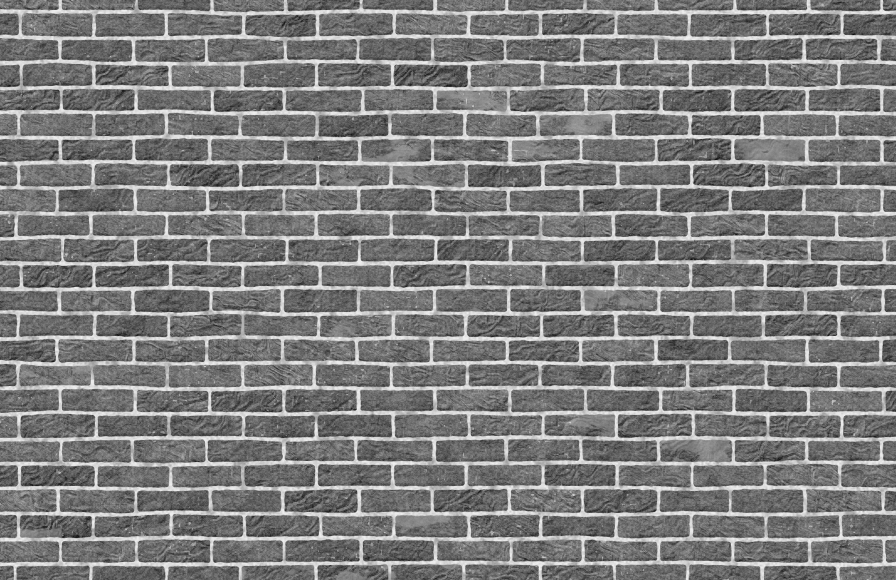
Reproduce this texture procedurally as a Shadertoy shader.

```glsl
#define BRICKS_ACROSS 12.0
#define COURSES 23.15
#define COURSE_SHIFT 0.35
#define BRICK_ASPECT 2.96
#define BED_HALF 0.075
#define JOINT_HALF 0.062
#define CORNER 0.10
#define WOBBLE 0.10
#define CHIPPED_SHARE 0.09
#define BRICK_DARK vec3(0.35)
#define BRICK_LIGHT vec3(0.50)
#define MORTAR vec3(0.87)

float hash(vec2 p) {
    return fract(sin(dot(p, vec2(127.1, 311.7))) * 43758.545);
}

float noise(vec2 p) {
    vec2 i = floor(p), f = fract(p);
    f = f * f * (3.0 - 2.0 * f);
    return mix(mix(hash(i), hash(i + vec2(1, 0)), f.x),
               mix(hash(i + vec2(0, 1)), hash(i + vec2(1, 1)), f.x), f.y);
}

float fbm(vec2 p) {
    float sum = 0.0, amp = 0.53;
    for (int i = 0; i < 4; i++) {
        sum += amp * noise(p);
        p = mat2(1.6, 1.2, -1.2, 1.6) * p + 7.3;
        amp *= 0.5;
    }
    return sum;
}

// Folded clay surface: warped noise stretched along a slope set per brick
float clayHeight(vec2 p, float seed) {
    float slope = (seed - 0.5) * 1.6;
    vec2 s = vec2(p.x * 1.3, (p.y + slope * p.x) * 3.2) + seed * 91.0;
    s += 1.6 * vec2(noise(p * 2.3 + seed * 17.0), noise(p * 2.7 + 31.0));
    return 1.0 - abs(2.0 * fbm(s) - 1.0) * 1.5;
}

void mainImage(out vec4 fragColor, in vec2 fragCoord) {
    vec2 wall = fragCoord / iResolution.xy * vec2(BRICKS_ACROSS, COURSES);
    wall.y += COURSE_SHIFT;
    vec2 p = wall * vec2(BRICK_ASPECT, 1.0);
    float soft = max(0.03, 0.6 * COURSES / iResolution.y);

    // Nearest bed line, slightly wavy, and the course it bounds
    float bed = floor(wall.y + 0.5);
    float toBed = wall.y - bed - WOBBLE * (noise(vec2(wall.x * 1.3, bed * 7.0)) - 0.5);
    float course = toBed > 0.0 ? bed : bed - 1.0;

    // Nearest upright joint in this course, shifted on alternate courses
    float x = wall.x - (mod(course, 2.0) < 0.5 ? 0.25 : 0.81);
    x += 0.04 * (hash(vec2(course, 5.0)) - 0.5);
    float joint = floor(x + 0.5);
    float toJoint = x - joint - 0.06 * (hash(vec2(joint, course)) - 0.5);
    toJoint += 0.012 * (noise(p * 3.0) - 0.5);
    vec2 id = vec2(toJoint > 0.0 ? joint : joint - 1.0, course);
    float seed = hash(id + 13.7);

    // Rounded, ragged brick outline; positive inside the brick
    vec2 inset = vec2(abs(toJoint) * BRICK_ASPECT - JOINT_HALF, abs(toBed) - BED_HALF);
    float edge = CORNER - length(max(CORNER - inset, 0.0));
    edge += 0.07 * (fbm(p * 4.0) - 0.5);
    float brickMask = smoothstep(-soft, soft, edge);

    // Brick tone, relief and grain
    float blotch = fbm(p * 1.5 + seed * 40.0);
    float tone = 0.45 + 0.55 * (seed - 0.5) + 1.1 * (blotch - 0.5);
    vec3 brick = mix(BRICK_DARK, BRICK_LIGHT, tone);
    float height = clayHeight(p, seed);
    float relief = height - clayHeight(p + vec2(-0.04, 0.07), seed);
    float rough = 0.4 + 0.9 * hash(id + 4.1);
    brick += clamp(relief * 0.24 * rough, -0.13, 0.11);
    brick += 0.14 * (noise(p * 15.0) - 0.5) + 0.07 * (hash(floor(p * 24.0)) - 0.5);

    // Dark folds and shaded lower rim
    float fold = smoothstep(0.05, 0.0, abs(fbm(p * vec2(1.1, 2.8) + seed * 63.0) - 0.5));
    brick -= 0.09 * fold * smoothstep(0.35, 0.65, noise(p * 1.4 + 9.0));
    float lower = toBed > 0.0 ? inset.y : 1.0;
    brick -= 0.09 * smoothstep(0.17, 0.02, lower);

    // Pale chipped faces and scattered lime specks
    float chipped = step(1.0 - CHIPPED_SHARE, hash(id + 29.3));
    float scar = smoothstep(0.48, 0.58, fbm(p * vec2(1.0, 1.8) + seed * 11.0));
    brick = mix(brick, vec3(0.60) + 0.2 * (blotch - 0.5), 0.6 * chipped * scar);
    float speck = smoothstep(0.83, 0.95, noise(p * 8.0 + 50.0)) * smoothstep(0.5, 0.75, noise(p * 0.8));
    brick += 0.22 * speck;

    // Mortar with grit and stained stretches
    vec3 mortar = MORTAR + 0.14 * (noise(p * 13.0 + 3.0) - 0.5);
    mortar -= 0.20 * smoothstep(0.5, 0.8, fbm(p * 2.2 + 70.0));

    fragColor = vec4(clamp(mix(mortar, brick, brickMask), 0.0, 1.0), 1.0);
}
```
